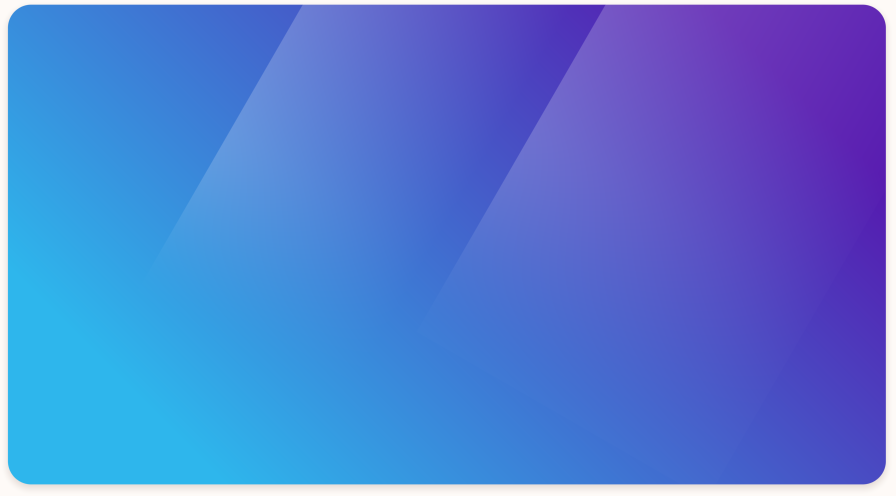
Reproduce this background procedurally as a WebGL 1 fragment shader.

```glsl
precision highp float;

uniform vec2 u_resolution;

// Lengths are in canvas heights
const vec3 PAGE = vec3(0.995, 0.982, 0.970);
const vec3 SHADOW = vec3(0.62, 0.52, 0.48);
const vec3 CYAN = vec3(0.180, 0.714, 0.925);
const vec3 VIOLET = vec3(0.337, 0.098, 0.686);

const vec2 CARD_CENTER = vec2(0.901, 0.507);
const vec2 CARD_HALF = vec2(0.885, 0.4836);
const float CARD_RADIUS = 0.047;
const vec2 SHADOW_OFFSET = vec2(0.0, -0.007);
const float SHADOW_BLUR = 0.016;
const float SHADOW_STRENGTH = 0.30;

const float BLEND_START = 0.16;
const float BLEND_END = 0.87;

const vec2 BEAM_UP = vec2(0.5, 0.8660254);
const vec2 BEAM_ACROSS = vec2(0.8660254, -0.5);
const float BEAM_STRENGTH = 0.21;
const float BEAM_FLOOR = 0.05;
const vec2 LEFT_BEAM_CORNER = vec2(0.270, 0.401);
const vec2 LEFT_BEAM_SIZE = vec2(0.47, 0.40);
const vec2 RIGHT_BEAM_CORNER = vec2(0.840, 0.331);
const vec2 RIGHT_BEAM_SIZE = vec2(0.676, 0.50);

float roundedBox(vec2 p, vec2 halfSize, float radius) {
  vec2 q = abs(p) - halfSize + radius;
  return length(max(q, 0.0)) + min(max(q.x, q.y), 0.0) - radius;
}

// Opacity of a tilted pane, fading to its right side and its foot;
// size holds the width and the length of the fade at the foot
float beam(vec2 p, vec2 corner, vec2 size, float floorLevel, float pixel) {
  vec2 q = vec2(dot(p - corner, BEAM_ACROSS), dot(p - corner, BEAM_UP));
  float inside = min(min(q.x, size.x - q.x), q.y);
  float mask = smoothstep(-0.7 * pixel, 0.7 * pixel, inside);
  float fade = clamp(1.0 - q.x / size.x, 0.0, 1.0) * smoothstep(0.0, size.y, q.y);
  return BEAM_STRENGTH * mask * mix(floorLevel, 1.0, fade);
}

void main() {
  float pixel = 1.0 / u_resolution.y;
  vec2 p = gl_FragCoord.xy * pixel;

  // Page and soft card shadow
  vec2 fromCenter = p - CARD_CENTER;
  float shadowDistance = roundedBox(fromCenter - SHADOW_OFFSET, CARD_HALF, CARD_RADIUS);
  float shade = 1.0 - smoothstep(-SHADOW_BLUR, SHADOW_BLUR, shadowDistance);
  vec3 page = mix(PAGE, SHADOW, SHADOW_STRENGTH * shade);

  // Diagonal colour blend
  vec2 fromCorner = fromCenter + CARD_HALF;
  float diagonal = (fromCorner.x + fromCorner.y) / (2.0 * (CARD_HALF.x + CARD_HALF.y));
  float blend = clamp((diagonal - BLEND_START) / (BLEND_END - BLEND_START), 0.0, 1.0);
  vec3 card = mix(CYAN, VIOLET, blend);

  // Light beams
  card = mix(card, vec3(1.0), beam(p, LEFT_BEAM_CORNER, LEFT_BEAM_SIZE, 0.0, pixel));
  card = mix(card, vec3(1.0), beam(p, RIGHT_BEAM_CORNER, RIGHT_BEAM_SIZE, BEAM_FLOOR, pixel));

  // Rounded card over the page
  float edge = roundedBox(fromCenter, CARD_HALF, CARD_RADIUS);
  float coverage = 1.0 - smoothstep(-0.7 * pixel, 0.7 * pixel, edge);
  gl_FragColor = vec4(mix(page, card, coverage), 1.0);
}
```
